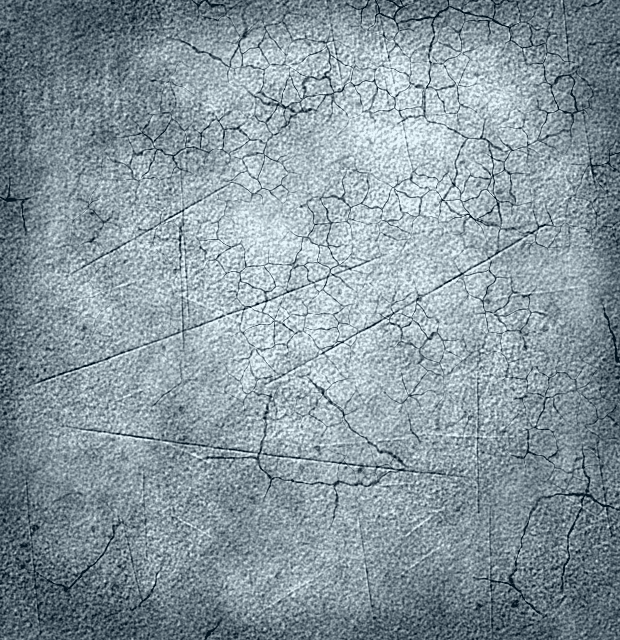
Write a WebGL 1 fragment shader that draws this texture.

```glsl
precision highp float;
// Weathered steel-blue plaster: fine gradient-noise grain over a soft bright patch,
// cut by warped Voronoi cracks and by long, lit scratches, then darkened at the borders.
// All relief is added to one tone value, which is tinted blue at the end.

#define PATCH_CENTER vec2(0.60, 0.69)
#define PATCH_TONE 0.785
#define PATCH_FALLOFF 0.19
#define CLOUD_AMOUNT 0.24
#define GRAIN_SCALE 205.0
#define GRAIN_AMOUNT 0.55
#define FINE_CRACK_SCALE 29.0
#define BIG_CRACK_SCALE 7.5
#define CRACK_DEPTH 0.44
#define SCRATCH_DEPTH 0.52
#define EDGE_SHADE 0.35

uniform vec2 u_resolution;

vec2 hash2(vec2 cell) {
  vec3 q = fract(cell.xyx * vec3(0.1031, 0.1030, 0.0973));
  q += dot(q, q.yzx + 33.33);
  return fract((q.xx + q.yz) * q.zy);
}

float corner(vec2 cell, vec2 f, vec2 offset) {
  return dot(hash2(cell + offset) * 2.0 - 1.0, f - offset);
}

// Gradient noise, roughly -0.6 to 0.6.
float noise(vec2 p) {
  vec2 cell = floor(p), f = p - cell, e = vec2(1.0, 0.0);
  vec2 w = f * f * f * (f * (f * 6.0 - 15.0) + 10.0);
  float low = mix(corner(cell, f, e.yy), corner(cell, f, e.xy), w.x);
  float high = mix(corner(cell, f, e.yx), corner(cell, f, e.xx), w.x);
  return mix(low, high, w.y);
}

vec2 turn(vec2 p, float angle) {
  float c = cos(angle), s = sin(angle);
  return vec2(c * p.x - s * p.y, s * p.x + c * p.y);
}

float clouds(vec2 p) {
  return 0.8 * noise(p * 3.0) + 0.6 * noise(p * 7.0 + 5.0)
       + 0.6 * noise(p * 17.0 + 9.0) + 0.55 * noise(p * 40.0 + 2.0);
}

// Octaves are turned against each other to hide the lattice.
float coarseGrain(vec2 p) {
  return noise(turn(p, 0.4) * GRAIN_SCALE * 0.55 + 31.0) + noise(turn(p, 1.1) * GRAIN_SCALE * 0.9);
}

float fineGrain(vec2 p) {
  return noise(turn(p, 0.7) * GRAIN_SCALE) + 0.7 * noise(turn(p, 0.2) * GRAIN_SCALE * 1.5 + 57.0);
}

vec2 warp(vec2 p, float scale) {
  return vec2(noise(p * scale), noise(p * scale + 47.0));
}

// Distance to the nearest Voronoi cell border, in cells.
float borderDistance(vec2 p) {
  vec2 cell = floor(p), f = p - cell, nearest = vec2(8.0);
  for (int j = -1; j <= 1; j++) for (int i = -1; i <= 1; i++) {
    vec2 g = vec2(float(i), float(j));
    vec2 r = g + hash2(cell + g) - f;
    if (dot(r, r) < dot(nearest, nearest)) nearest = r;
  }
  float border = 8.0;
  for (int j = -2; j <= 2; j++) for (int i = -2; i <= 2; i++) {
    vec2 g = vec2(float(i), float(j));
    vec2 r = g + hash2(cell + g) - f, across = r - nearest;
    if (dot(across, across) > 0.0001)
      border = min(border, dot(0.5 * (r + nearest), normalize(across)));
  }
  return border;
}

// Dark core with a faint pale lip.
float crack(vec2 p, float scale, float width) {
  float d = borderDistance(p * scale) / scale;
  float core = 1.0 - smoothstep(0.15 * width, width + 0.5 / u_resolution.y, d);
  float lip = smoothstep(width, 1.6 * width, d) * (1.0 - smoothstep(1.6 * width, 4.0 * width, d));
  return 0.14 * lip - core;
}

// Tapered groove: shadow along the line, light on its lower side.
float scratch(vec2 p, vec2 center, float angle, float halfLength, float width) {
  vec2 q = turn(p - center, -angle);
  q.y -= 0.04 * q.x * q.x + 0.002 * noise(vec2(q.x * 25.0, angle * 50.0));
  float taper = 1.0 - smoothstep(0.7, 1.0, abs(q.x) / halfLength);
  float wear = 0.9 + 0.9 * noise(vec2(q.x * 16.0, center.x * 90.0));
  float shadow = q.y / width, light = shadow + 2.0;
  return taper * wear * (0.5 * exp(-light * light) - exp(-shadow * shadow));
}

void main() {
  vec2 uv = gl_FragCoord.xy / u_resolution;
  vec2 p = gl_FragCoord.xy / u_resolution.y;
  float aspect = u_resolution.x / u_resolution.y;
  float fromPatch = length(p - PATCH_CENTER);

  // Broad light, clouds and faint vertical brushing at the upper left
  float tone = PATCH_TONE - PATCH_FALLOFF * smoothstep(0.1, 0.56, fromPatch);
  tone += CLOUD_AMOUNT * clouds(p);
  float brushed = smoothstep(0.45, 0.8, p.y) * (1.0 - smoothstep(0.15, 0.5, p.x));
  tone += 0.18 * brushed * noise(p * vec2(130.0, 12.0));
  vec2 border = 4.0 * uv * (1.0 - uv);
  tone *= 1.0 - EDGE_SHADE * (1.0 - smoothstep(0.0, 0.34, border.x * border.y));

  // Grain: weakly lit bumps under even speckle, with scattered dark pits
  float relief = 0.6 * (coarseGrain(p) - coarseGrain(p + vec2(-0.0012, 0.0018)));
  relief += 0.75 * fineGrain(p);
  tone += GRAIN_AMOUNT * (0.95 + 0.5 * noise(p * 6.0 + 20.0)) * relief;
  tone -= 0.3 * smoothstep(0.28, 0.45, noise(p * 65.0 + 3.0)) * smoothstep(-0.1, 0.3, noise(p * 9.0));

  // Cracks: a fine net in the bright patch, broken long ones elsewhere
  vec2 bent = p + 0.014 * warp(p, 20.0) + 0.007 * warp(p, 65.0);
  float net = 1.0 - smoothstep(0.28, 0.5, fromPatch + 0.3 * noise(p * 5.0));
  net *= smoothstep(-0.25, 0.2, noise(p * 11.0 + 13.0));
  float veins = smoothstep(0.02, 0.2, noise(p * 5.0 + 3.0));
  tone += CRACK_DEPTH * net * crack(bent, FINE_CRACK_SCALE, 0.0012);
  tone += CRACK_DEPTH * veins * crack(bent + 0.04 * warp(p, 6.0), BIG_CRACK_SCALE, 0.0018);

  // Scratches: long rising ones, one falling, then steep and short pale ones
  float cuts = scratch(p, vec2(0.42, 0.29), -0.125, 0.36, 0.0015);
  for (int i = 0; i < 3; i++) {
    float k = float(i), odd = mod(k, 2.0);
    vec2 center = vec2(0.24, 0.645) + vec2(0.2, -0.06) * k - vec2(0.12, 0.09) * odd;
    cuts += scratch(p, center, 0.52 - 0.17 * odd, 0.17 + 0.07 * k + 0.1 * odd, 0.0015);
  }
  for (int i = 0; i < 14; i++) {
    vec2 r = hash2(vec2(float(i), 7.0)), s = hash2(vec2(float(i), 19.0));
    cuts += 0.5 * scratch(p, r * vec2(aspect, 1.0), -1.5 + 0.3 * (s.x - 0.4), 0.06 + 0.1 * s.y, 0.0013);
    cuts -= 0.4 * scratch(p, s * vec2(aspect, 0.6), 1.6 * r.x - 0.9, 0.03 + 0.06 * r.y, 0.0015);
  }
  tone += SCRATCH_DEPTH * cuts;

  // Blue tint, strongest in the shadows
  tone = clamp(tone, 0.07, 0.97);
  vec3 tint = mix(vec3(-0.065, 0.0, 0.05), vec3(-0.06, 0.0, 0.022), tone);
  gl_FragColor = vec4(clamp(vec3(tone) + tint, 0.0, 1.0), 1.0);
}
```
